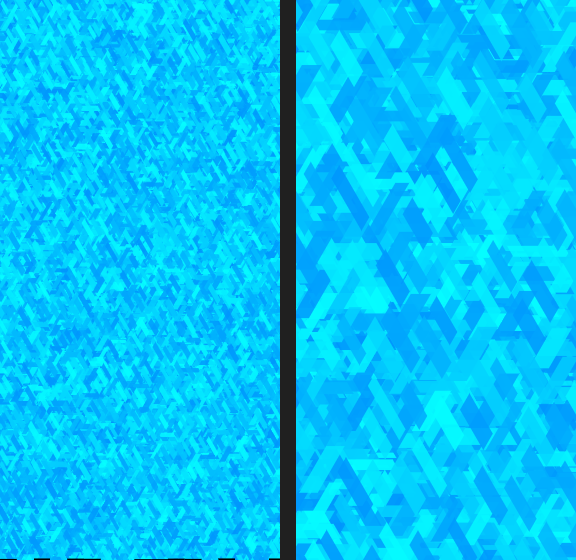
Left: the whole. Right: its middle third, enlarged.
A Shadertoy shader for this background:

```glsl
// Dense heap of small cyan and azure parallelograms lying along three directions 60 degrees apart.

// Integer hash: three random values in 0..1 per lattice point
vec3 hash3(ivec3 cell) {
    uvec3 v = uvec3(cell) * 1664525u + 1013904223u;
    v.x += v.y * v.z; v.y += v.z * v.x; v.z += v.x * v.y;
    v ^= v >> 16u;
    v.x += v.y * v.z; v.y += v.z * v.x; v.z += v.x * v.y;
    return vec3(v >> 8u) / 16777216.0;
}

// Unit vector along direction 0, 1 or 2 of the triangular lattice
vec2 latticeAxis(int k) {
    float angle = radians(60.0) * float(k);
    return vec2(cos(angle), sin(angle));
}

// Paints one sparse layer of parallelograms over the colour below
vec3 paintLayer(vec3 below, vec2 p, int layer, float pixel) {
    // Long and short sides follow two different lattice axes
    int longAxis = layer % 3;
    int shortAxis = (longAxis + 1 + (layer / 3) % 2) % 3;
    vec2 q = inverse(mat2(latticeAxis(longAxis), latticeAxis(shortAxis))) * p;

    // Skewed cells, each row slid by a random amount
    vec2 cellSize = vec2(0.1, 0.032);
    vec2 g = q / cellSize + hash3(ivec3(layer, 7, 91)).xy;
    g.x += hash3(ivec3(int(floor(g.y)), layer, 53)).x;
    ivec2 cell = ivec2(floor(g));
    vec3 place = hash3(ivec3(cell, layer));
    vec3 shape = hash3(ivec3(cell, layer + 64));

    // One parallelogram of random size, kept inside its cell
    vec2 halfSize = mix(vec2(0.22), vec2(0.38), shape.xy);
    vec2 centre = mix(halfSize, 1.0 - halfSize, place.xy);
    vec2 edge = (abs(fract(g) - centre) - halfSize) * cellSize * 0.866;
    float cover = clamp(0.5 - max(edge.x, edge.y) / pixel, 0.0, 1.0);

    vec3 tint = mix(vec3(0.0, 0.58, 0.99), vec3(0.02, 1.0, 1.0), place.z);
    return mix(below, tint, cover * 0.87);
}

void mainImage(out vec4 fragColor, in vec2 fragCoord) {
    float pixel = 1.0 / iResolution.x;
    vec2 p = fragCoord * pixel;

    vec3 colour = vec3(0.01, 0.79, 0.99);
    for (int layer = 0; layer < 24; layer++)
        colour = paintLayer(colour, p, layer, pixel);

    // Bare black gaps along the bottom rim
    float column = p.x / 0.06;
    vec3 gap = hash3(ivec3(int(floor(column)), 3, 17));
    float width = (0.5 - abs(fract(column) - 0.5)) * 0.06;
    float height = mix(0.003, 0.006, gap.y) - p.y;
    float bare = clamp(0.5 + min(width, height) / pixel, 0.0, 1.0);
    colour *= 1.0 - bare * step(gap.x, 0.3);

    fragColor = vec4(colour, 1.0);
}
```
